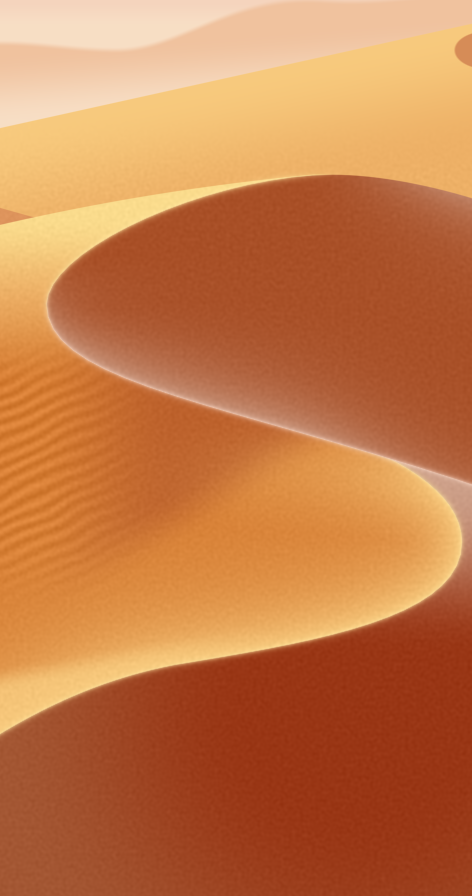
This background is drawn by a WebGL 2 fragment shader. Its source:

```glsl
#version 300 es
precision highp float;
uniform vec2 u_resolution;
out vec4 fragColor;

const float ASPECT = 0.5273;
const int CURVE_STEPS = 18;
const float GRAIN_SCALE = 230.0;
const float GRAIN_AMOUNT = 0.035;
const float RIPPLE_FREQUENCY = 430.0;
const float RIPPLE_AMOUNT = 0.045;
const float RIM_WIDTH = 0.0022;

const vec3 HAZE = vec3(0.97, 0.87, 0.77);
const vec3 FAR_SAND = vec3(0.94, 0.76, 0.62);
const vec3 GOLD = vec3(0.97, 0.79, 0.49);
const vec3 DEEP_GOLD = vec3(0.93, 0.69, 0.40);
const vec3 PALE_GOLD = vec3(0.98, 0.86, 0.55);
const vec3 ORANGE = vec3(0.84, 0.49, 0.20);
const vec3 SOFT_SHADE = vec3(0.74, 0.38, 0.17);
const vec3 FACE_BROWN = vec3(0.66, 0.31, 0.15);
const vec3 FOOT_RED = vec3(0.60, 0.21, 0.08);
const vec3 FOOT_BROWN = vec3(0.64, 0.34, 0.20);
const vec3 MIST = vec3(0.80, 0.62, 0.53);
const vec3 RIM_PINK = vec3(0.96, 0.83, 0.76);
const vec3 RIM_GOLD = vec3(1.0, 0.90, 0.62);

// Crest lines, each a chain of three cubic curves
const vec2 FACE_CREST[10] = vec2[10](
  vec2(0.560, 0.768), vec2(0.501, 0.789), vec2(0.430, 0.805), vec2(0.371, 0.805),
  vec2(0.241, 0.805), vec2(0.054, 0.724), vec2(0.052, 0.661),
  vec2(0.052, 0.570), vec2(0.260, 0.551), vec2(0.560, 0.448));
const vec2 LOBE_CREST[10] = vec2[10](
  vec2(0.326, 0.531), vec2(0.417, 0.503), vec2(0.516, 0.460), vec2(0.516, 0.395),
  vec2(0.516, 0.310), vec2(0.352, 0.284), vec2(0.195, 0.258),
  vec2(0.117, 0.243), vec2(0.039, 0.211), vec2(-0.052, 0.147));

vec2 hashGradient(vec2 cell) {
  vec2 h = vec2(dot(cell, vec2(127.1, 311.7)), dot(cell, vec2(269.5, 183.3)));
  return 2.0 * fract(sin(h) * 43758.5) - 1.0;
}

float gradientNoise(vec2 p) {
  vec2 i = floor(p), f = fract(p), e = vec2(1.0, 0.0);
  vec2 u = f * f * (3.0 - 2.0 * f);
  float low = mix(dot(hashGradient(i), f), dot(hashGradient(i + e), f - e), u.x);
  float high = mix(dot(hashGradient(i + e.yx), f - e.yx), dot(hashGradient(i + 1.0), f - 1.0), u.x);
  return mix(low, high, u.y);
}

vec2 bezier(vec2 a, vec2 b, vec2 c, vec2 d, float t) {
  float s = 1.0 - t;
  return s * s * s * a + 3.0 * s * t * (s * b + t * c) + t * t * t * d;
}

// Signed distance to a crest; the sign flips at each crossing to the left
float crestDistance(vec2 p, vec2 crest[10], float side) {
  float nearest = 10.0;
  vec2 a = crest[0];
  for (int k = 0; k < 9; k += 3) {
    for (int i = 1; i <= CURVE_STEPS; i++) {
      vec2 b = bezier(crest[k], crest[k + 1], crest[k + 2], crest[k + 3], float(i) / float(CURVE_STEPS));
      vec2 ab = b - a, ap = p - a;
      vec2 offset = ap - ab * clamp(dot(ap, ab) / dot(ab, ab), 0.0, 1.0);
      nearest = min(nearest, dot(offset, offset));
      if ((a.y > p.y) != (b.y > p.y) && ap.x > ab.x * ap.y / ab.y) side = -side;
      a = b;
    }
  }
  return side * sqrt(nearest);
}

float cover(float d) {
  float w = 0.8 / u_resolution.y;
  return smoothstep(-w, w, d);
}

vec3 distantDunes(vec2 p) {
  float farRidge = 0.948 + 0.054 * smoothstep(0.13, 0.36, p.x) + 0.004 * cos(p.x * 24.0);
  vec3 color = mix(HAZE, vec3(0.96, 0.83, 0.74), smoothstep(0.97, 1.0, p.y));
  vec3 dune = mix(HAZE, FAR_SAND, smoothstep(0.86, 0.94, p.y - 0.08 * p.x));
  color = mix(color, dune, smoothstep(-0.004, 0.004, farRidge - p.y));
  // Golden middle dune and its two small shaded hollows
  float depth = 0.857 + 0.221 * p.x - p.y;
  vec3 gold = mix(GOLD, DEEP_GOLD, smoothstep(0.0, 0.14, depth));
  color = mix(color, gold, cover(depth));
  float hollow = 1.0 - length((p - vec2(0.544, 0.944)) / vec2(0.036, 0.021));
  color = mix(color, vec3(0.84, 0.55, 0.34), cover(hollow * 0.021));
  return mix(color, vec3(0.87, 0.58, 0.36), cover(0.768 - 0.28 * p.x - p.y));
}

vec3 litSlope(vec2 p, float lobe) {
  vec3 color = mix(ORANGE, DEEP_GOLD, smoothstep(0.57, 0.69, p.y));
  color = mix(color, PALE_GOLD, smoothstep(0.66, 0.76, p.y));
  float diagonal = dot(p - vec2(0.352, 0.508), vec2(0.51, -0.86));
  float shade = (1.0 - smoothstep(-0.035, 0.025, diagonal)) * smoothstep(0.03, 0.2, p.x);
  color = mix(color, SOFT_SHADE, shade * (1.0 - smoothstep(0.58, 0.66, p.y)));
  float glow = exp(-max(lobe, 0.0) / 0.055) * (1.0 - smoothstep(0.44, 0.54, p.y));
  color = mix(color, GOLD, glow);
  // Bright shelf above the lower crest
  float shelf = 0.232 + 0.17 * p.x - p.y;
  float shelfFade = 1.0 - smoothstep(0.15, 0.34, p.x);
  color = mix(color, GOLD, smoothstep(-0.025, 0.004, shelf) * shelfFade * 0.8);
  // Wind ripples
  float wave = sin(dot(p, vec2(-0.42, 0.91)) * RIPPLE_FREQUENCY + 3.0 * gradientNoise(p * 22.0));
  float rippleMask = (1.0 - smoothstep(0.02, 0.19, p.x)) * smoothstep(0.31, 0.42, p.y);
  return color + wave * RIPPLE_AMOUNT * rippleMask * (1.0 - smoothstep(0.55, 0.63, p.y));
}

vec3 shadedFace(vec2 p, float depth) {
  float lowerGlow = exp(-depth / 0.04) * (1.0 - smoothstep(0.60, 0.72, p.y));
  lowerGlow *= 1.0 - 0.6 * smoothstep(0.3, 0.53, p.x);
  float upperMist = exp(-depth / 0.035) * smoothstep(0.33, 0.53, p.x) * smoothstep(0.6, 0.7, p.y);
  return mix(FACE_BROWN, MIST, 0.85 * lowerGlow + 0.65 * upperMist);
}

vec3 shadedFoot(vec2 p) {
  vec3 color = mix(FOOT_RED, FOOT_BROWN, smoothstep(0.12, 0.42, length(p - vec2(0.40, 0.22))));
  return mix(color, MIST, smoothstep(0.27, 0.46, p.y));
}

void main() {
  vec2 p = gl_FragCoord.xy / u_resolution * vec2(ASPECT, 1.0);
  float face = crestDistance(p, FACE_CREST, 1.0);
  float lobe = crestDistance(p, LOBE_CREST, p.y < LOBE_CREST[9].y ? -1.0 : 1.0);

  float x = min(p.x, 0.35), past = max(p.x - 0.35, 0.0);
  float ridge = 0.749 + 0.23 * x - 0.2 * x * x - past * past;
  vec3 color = mix(distantDunes(p), litSlope(p, lobe), cover(ridge - p.y));

  // Lower shadow and its glowing edge
  color = mix(color, shadedFoot(p), cover(-lobe));
  float lobeRim = exp(-abs(lobe) / RIM_WIDTH) * (1.0 - smoothstep(0.48, 0.53, p.y));
  color = mix(color, RIM_GOLD, 0.65 * lobeRim);

  // Upper shadow, rimmed gold above and pink below
  color = mix(color, shadedFace(p, max(-face, 0.0)), cover(-face));
  float faceRim = exp(-abs(face) / RIM_WIDTH) * (1.0 - smoothstep(0.3, 0.4, p.x) * smoothstep(0.6, 0.7, p.y));
  color = mix(color, mix(RIM_PINK, RIM_GOLD, smoothstep(0.62, 0.70, p.y)), 0.7 * faceRim);

  float grain = gradientNoise(p * GRAIN_SCALE) * (1.0 - smoothstep(0.78, 0.88, p.y));
  fragColor = vec4(clamp(color + GRAIN_AMOUNT * grain, 0.0, 1.0), 1.0);
}
```
